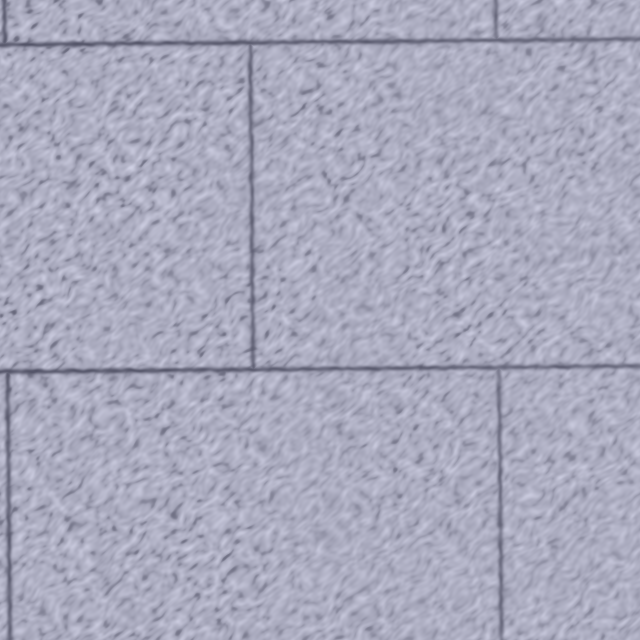
A Shadertoy shader for this texture:

```glsl
// Large lavender-grey stone blocks in running bond with thin dark joints.
// A slightly skewed block grid gives the joints; stretched gradient noise
// along a diagonal gives the chiselled grain, pits and uneven wear.

const vec2 BLOCK = vec2(0.768, 0.511);    // block size
const vec2 ORIGIN = vec2(0.0156, 0.419);  // a joint crossing
const float SKEW = 0.009;                 // slight tilt of the courses
const float JOINT_WIDTH = 0.0042;
const float GRAIN_ANGLE = 0.72;
const float STONE_TONE = 0.674;
const vec3 TINT = vec3(0.0, 0.003, 0.08); // bluish cast over grey

float hash(vec2 p) {
    vec3 q = fract(p.xyx * vec3(0.1031, 0.1030, 0.0973));
    q += dot(q, q.yzx + 33.33);
    return fract((q.x + q.y) * q.z);
}

// Dot product of a random unit gradient with the offset to its corner
float cornerSlope(vec2 cell, vec2 offset) {
    float angle = 6.2832 * hash(cell);
    return dot(vec2(cos(angle), sin(angle)), offset);
}

float gradientNoise(vec2 p) {
    vec2 i = floor(p), f = p - i;
    vec2 u = f * f * f * (f * (f * 6.0 - 15.0) + 10.0);
    vec2 e = vec2(1.0, 0.0);
    float low = mix(cornerSlope(i, f), cornerSlope(i + e, f - e), u.x);
    float high = mix(cornerSlope(i + e.yx, f - e.yx),
                     cornerSlope(i + 1.0, f - 1.0), u.x);
    return mix(low, high, u.y);
}

vec2 rotate(vec2 p, float angle) {
    float c = cos(angle), s = sin(angle);
    return vec2(c * p.x + s * p.y, c * p.y - s * p.x);
}

// Diagonal streaks, with a finer layer on top
float stoneGrain(vec2 p) {
    vec2 bend = vec2(gradientNoise(p * 23.0 + 7.0), gradientNoise(p * 23.0 + 71.0));
    vec2 q = rotate(p + 0.009 * bend, GRAIN_ANGLE) + 5.0;
    float coarse = gradientNoise(q * vec2(46.0, 84.0));
    float fine = gradientNoise(q * vec2(82.0, 135.0) + 31.0);
    return coarse + 0.65 * fine;
}

// Distance to the nearest line of a family spaced by period
float lineDistance(float x, float period) {
    return abs(mod(x + 0.5 * period, period) - 0.5 * period);
}

float softLine(float d, float width) {
    return exp(-d * d / (width * width));
}

// Joint darkness: x for bed joints, y for upright joints
vec2 jointMask(vec2 p, float row) {
    float shift = 0.5 * BLOCK.x * mod(row + 1.0, 2.0);
    float bed = lineDistance(p.y, BLOCK.y);
    float upright = lineDistance(p.x - shift, BLOCK.x);
    return vec2(softLine(bed, JOINT_WIDTH), softLine(upright, JOINT_WIDTH));
}

void mainImage(out vec4 fragColor, in vec2 fragCoord) {
    vec2 uv = fragCoord / iResolution.xy;
    vec2 wall = uv + SKEW * vec2(uv.y, -uv.x) - ORIGIN;
    float row = floor(wall.y / BLOCK.y);

    // Stone face: grain, dark pits and broad patches of wear
    float grain = stoneGrain(uv);
    float patches = gradientNoise(uv * 5.0 + 13.0);
    float wear = clamp(0.75 - 0.45 * uv.x + 0.9 * patches, 0.15, 1.2);
    float pits = smoothstep(0.2, 0.75, -grain);
    float tone = STONE_TONE + (0.11 + 0.04 * wear) * grain;
    tone -= 0.13 * wear * pits;
    tone += 0.02 * gradientNoise(uv * 14.0 + 3.0);

    // Joints: ragged edges, stronger towards the left
    vec2 ragged = wall + 0.0022 * vec2(gradientNoise(uv * 65.0),
                                       gradientNoise(uv * 65.0 + 40.0));
    vec2 joints = jointMask(ragged, row);
    float strength = 1.1 - 0.28 * uv.x + 0.35 * gradientNoise(uv * 48.0 + 90.0);
    float joint = max(joints.x, 0.85 * joints.y);
    tone = mix(tone, 0.33, clamp(0.85 * strength * joint, 0.0, 1.0));

    fragColor = vec4(clamp(vec3(tone) + TINT, 0.0, 1.0), 1.0);
}
```
